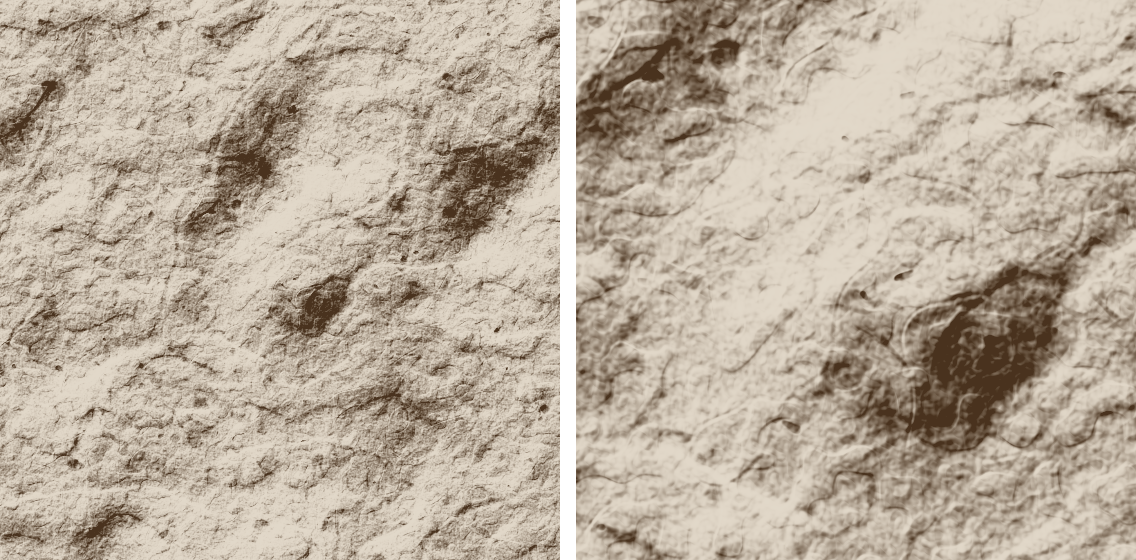
Left: the whole. Right: its middle third, enlarged.
Reproduce this texture procedurally as a three.js fragment shader.

```glsl
// Weathered limestone: diagonal ledges, chipped crumbly grain and pits.
// A gradient-noise height field is lit from the upper left by its slope,
// with short cast shadows, and the light is toned from umber to cream.
varying vec2 vUv;

vec2 hash2(vec2 p) {
  vec3 q = fract(p.xyx * vec3(0.1031, 0.1030, 0.0973));
  q += dot(q, q.yzx + 33.33);
  return fract((q.xx + q.yz) * q.zy);
}

float cornerSlope(vec2 cell, vec2 offset) {
  float angle = 6.2832 * hash2(cell).x;
  return dot(vec2(cos(angle), sin(angle)), offset);
}

float gradientNoise(vec2 p) {
  vec2 i = floor(p), f = fract(p);
  vec2 u = f * f * f * (f * (f * 6.0 - 15.0) + 10.0);
  vec2 x = vec2(1.0, 0.0), y = vec2(0.0, 1.0);
  return mix(mix(cornerSlope(i, f), cornerSlope(i + x, f - x), u.x),
             mix(cornerSlope(i + y, f - y), cornerSlope(i + 1.0, f - 1.0), u.x), u.y);
}

// Coarse octaves are bent and stretched along the rising diagonal, fine ones
// are loose grain; the middle ones also carry chips with abrupt edges.
float height(vec2 p, vec2 bend, int octaves) {
  float sum = 0.0, frequency = 2.8, amplitude = 0.36, crease = 0.7;
  for (int i = 0; i < 7; i++) {
    if (i >= octaves) break;
    float k = float(i);
    float angle = 0.62 + (0.25 + 0.15 * k) * sin(2.3 * k);
    vec2 along = vec2(cos(angle), sin(angle));
    vec2 bent = p + bend * max(1.0 - k / 3.0, 0.0);
    vec2 q = vec2(dot(bent, along) * min(0.5 + 0.13 * k, 1.0),
                  dot(bent, vec2(-along.y, along.x)));
    float n = gradientNoise(q * frequency + 17.3 * k + 40.0);
    float chip = i > 0 && i < 5 ? 0.11 * smoothstep(0.05, 0.13, n) : 0.0;
    sum += amplitude * (0.5 * n + crease * sqrt(n * n + 0.0002) + chip);
    crease = -crease;
    frequency *= 2.0;
    amplitude *= 0.485;
  }
  return sum;
}

// Darkness of one layer of round holes, deepest under the lit-side wall;
// slightly negative on the far rim, which catches the light.
float pits(vec2 p, float cells, float share, vec2 radii, vec2 light) {
  vec2 home = floor(p * cells);
  float dark = 0.0;
  for (int y = -1; y <= 1; y++) {
    for (int x = -1; x <= 1; x++) {
      vec2 cell = home + vec2(float(x), float(y));
      vec2 kind = hash2(cell + 71.0);
      vec2 shape = hash2(cell + 133.0);
      vec2 d = p - (cell + 0.15 + 0.7 * hash2(cell + 9.0)) / cells;
      float radius = mix(radii.x, radii.y, kind.y * kind.y);
      d.y *= mix(1.0, 1.5, shape.x);
      float r = length(d) / radius;
      float side = dot(d, light) / radius;
      float hole = 1.0 - smoothstep(0.6, 1.1, r);
      float rim = smoothstep(0.8, 1.1, r) * (1.0 - smoothstep(1.1, 1.7, r));
      float depth = mix(0.9, 3.2, shape.y);
      dark += step(kind.x, share)
            * (hole * depth * (0.8 + 0.7 * side) - 0.6 * rim * max(-side, 0.0));
    }
  }
  return dark;
}

void main() {
  vec2 p = vUv;
  vec2 light = normalize(vec2(-0.5, 0.85));

  // Bend the ledges so that their edges wander and crumble
  vec2 bend = 0.07 * vec2(gradientNoise(p * 4.0 + 5.0), gradientNoise(p * 4.0 + 29.0));
  bend += 0.02 * vec2(gradientNoise(p * 17.0 + 3.0), gradientNoise(p * 17.0 + 61.0));
  bend += 0.009 * vec2(gradientNoise(p * 55.0 + 8.0), gradientNoise(p * 55.0 + 97.0));

  // Facing towards the light
  float reach = 0.0013;
  float facing = (height(p, bend, 7) - height(p + light * reach, bend, 7)) / reach;

  // Shadows cast by the coarse relief
  float ground = height(p, bend, 4);
  float shadow = 0.0;
  for (int i = 1; i <= 5; i++) {
    float away = 0.011 * float(i);
    shadow = max(shadow, height(p + light * away, bend, 4) - ground - 0.8 * away);
  }
  float lit = facing / 1.45 + 2.5 * ground - 20.0 * shadow + 0.2;

  // Stained patches, dark crumb hollows and sandy grain
  lit += 0.8 * gradientNoise((p + bend) * 3.6 + 13.0);
  lit -= 1.3 * smoothstep(0.18, 0.48, gradientNoise(p * 52.0 + bend * 90.0 + 21.0));
  lit += 0.9 * gradientNoise(p * 165.0 + 7.0) + 1.2 * gradientNoise(p * 310.0 + 35.0);

  // Pits with ragged outlines
  vec2 ragged = p + 0.006 * vec2(gradientNoise(p * 85.0), gradientNoise(p * 85.0 + 47.0));
  lit -= pits(ragged, 9.0, 0.34, vec2(0.006, 0.017), light);
  lit -= pits(ragged, 25.0, 0.1, vec2(0.003, 0.007), light);

  // Soft shoulder: highlights level off, shade falls away steadily
  float tone = 1.06 - 0.234 * log(1.0 + exp((0.55 - lit) / 0.6));
  vec3 umber = vec3(0.45, 0.375, 0.30);
  vec3 cream = vec3(0.86, 0.82, 0.76);
  gl_FragColor = vec4(mix(umber, cream, clamp(tone, -0.4, 1.08)), 1.0);
}
```
